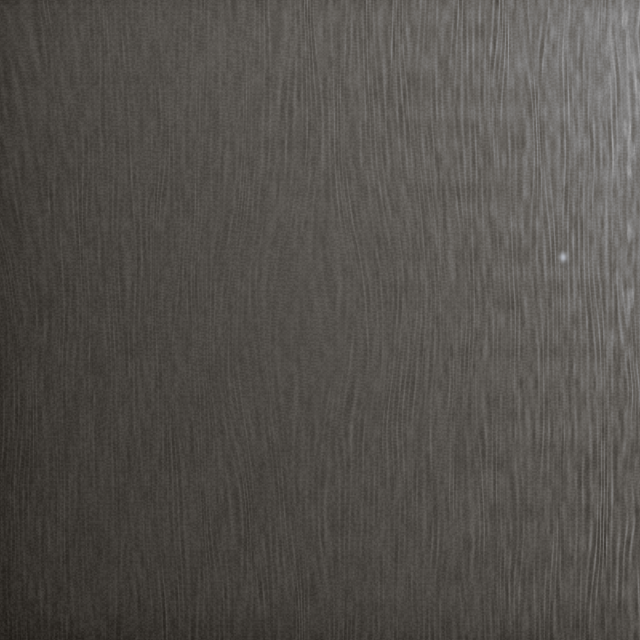
Give the GLSL for this texture, as a WebGL 2 fragment shader.

```glsl
#version 300 es
precision highp float;
// Dark satin wood board: fine vertical grain bending round a faint knot, lit from the upper right.

uniform vec2 u_resolution;
out vec4 outColor;

// Board tone at the four corners
const float TONE_BOTTOM_LEFT = 0.195;
const float TONE_BOTTOM_RIGHT = 0.315;
const float TONE_TOP_LEFT = 0.275;
const float TONE_TOP_RIGHT = 0.47;
const vec3 WARM_TINT = vec3(0.014, 0.0, -0.018);
const vec3 COOL_TINT = vec3(0.003, 0.0, 0.0);

// Grain
const vec2 KNOT_CENTER = vec2(0.485, 0.49);
const vec2 KNOT_SIZE = vec2(0.13, 0.17);
const float KNOT_BULGE = 0.42;
const float LINE_FREQ = 116.0;
const float LINE_JITTER = 2.4;
const float LINE_SHARPNESS = 2.2;
const vec2 THREAD_FREQ = vec2(250.0, 40.0);
const float FLECK_FREQ = 400.0;
const float LINE_CONTRAST = 0.032;
const float THREAD_CONTRAST = 0.045;
const float FLECK_CONTRAST = 0.06;

// Small shiny dent
const vec2 DENT_CENTER = vec2(0.88, 0.598);
const float DENT_RADIUS = 0.0075;
const vec3 DENT_COLOR = vec3(0.74, 0.76, 0.80);

const float TAU = 6.28319;

float hash(vec2 cell) {
  return fract(sin(dot(cell, vec2(127.1, 311.7))) * 43758.5453);
}

float noise(vec2 p) {
  vec2 cell = floor(p);
  vec2 f = fract(p);
  f = f * f * (3.0 - 2.0 * f);
  float low = mix(hash(cell), hash(cell + vec2(1.0, 0.0)), f.x);
  float high = mix(hash(cell + vec2(0.0, 1.0)), hash(cell + vec2(1.0, 1.0)), f.x);
  return mix(low, high, f.y);
}

// Signed noise centred on zero
float wave(vec2 p) {
  return noise(p) - 0.5;
}

float knotMask(vec2 p) {
  vec2 d = (p - KNOT_CENTER) / KNOT_SIZE;
  return exp(-dot(d, d));
}

// Coordinate that stays constant along each fibre
float acrossGrain(vec2 p) {
  float x = p.x - (p.x - KNOT_CENTER.x) * KNOT_BULGE * knotMask(p);
  x += 0.022 * wave(p * vec2(3.0, 2.2) + 4.0);
  x += 0.004 * wave(p * vec2(9.0, 12.0) + 17.0);
  x += 0.008 * smoothstep(0.9, 1.0, p.x) * wave(p * vec2(12.0, 16.0));
  // Fibres lean outward along the left side
  return x + 0.16 * (p.y - 0.5) * exp(-p.x * 9.0) * smoothstep(0.2, 0.7, p.y);
}

float boardTone(vec2 p) {
  float bottom = mix(TONE_BOTTOM_LEFT, TONE_BOTTOM_RIGHT, p.x);
  float top = mix(TONE_TOP_LEFT, TONE_TOP_RIGHT, p.x);
  float tone = mix(bottom, top, p.y);
  // Sheen along the right and shade along the other edges
  vec2 sheen = (p - vec2(1.0, 0.86)) / vec2(0.17, 0.4);
  tone += 0.05 * exp(-dot(sheen, sheen));
  tone -= 0.03 * exp(-p.x * 22.0) + 0.04 * exp(-p.y * 28.0);
  return tone - 0.03 * exp(-(1.0 - p.y) * 70.0);
}

void main() {
  vec2 p = gl_FragCoord.xy / u_resolution;
  float across = acrossGrain(p);
  float tone = boardTone(p);
  float light = smoothstep(0.4, 1.05, p.x + 0.35 * (p.y - 0.5));

  // Long thin ridges with uneven spacing, fading in and out along their length
  float phase = across * LINE_FREQ + LINE_JITTER * wave(vec2(across * 42.0, p.y * 5.0));
  float line = pow(0.5 + 0.5 * sin(TAU * phase), LINE_SHARPNESS) - 0.35;
  float fade = noise(vec2(across * 95.0, p.y * 13.0) + 31.0);
  fade = 0.25 + 1.6 * fade * fade * (0.6 + 0.8 * noise(p * vec2(9.0, 6.0) + 11.0));
  float strength = (1.0 + 1.8 * light) * (1.0 - 0.4 * knotMask(p));
  tone += LINE_CONTRAST * strength * fade * line;

  // Short threads and surface flecks
  tone += THREAD_CONTRAST * strength * wave(vec2(across, p.y) * THREAD_FREQ + 57.0);
  tone += FLECK_CONTRAST * wave(p * FLECK_FREQ + 83.0);

  // Broken gloss on the fibres near the right edge
  float glossArea = smoothstep(0.92, 1.0, p.x) * smoothstep(0.4, 0.55, p.y);
  float gloss = noise(vec2(across * 150.0, p.y * 30.0) + 71.0);
  tone += 0.11 * glossArea * smoothstep(0.6, 0.85, gloss);

  vec3 color = vec3(tone) + mix(WARM_TINT, COOL_TINT, smoothstep(0.36, 0.54, tone));

  // Dent with a soft shaded rim
  vec2 dent = (p - DENT_CENTER) / (DENT_RADIUS * vec2(0.85, 1.1));
  vec2 rim = dent + vec2(-0.6, 1.1);
  color *= 1.0 - 0.1 * exp(-dot(rim, rim));
  color = mix(color, DENT_COLOR, 0.9 * exp(-dot(dent, dent) * 1.3));

  outColor = vec4(clamp(color, 0.0, 1.0), 1.0);
}
```
